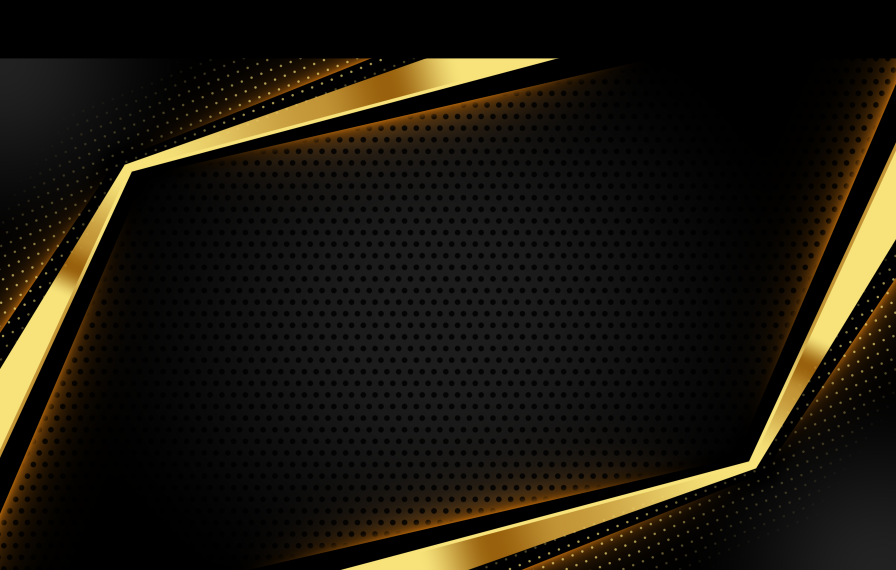
Write a Shadertoy shader that draws this background.

```glsl
// Black perforated panel framed by two folded gold ribbons with amber glows.

const float ASPECT = 1.5738;              // canvas width in units of its height
const float BAND_Y = 0.8975;              // lower edge of the black top band
const vec2 CENTER = vec2(0.7736, 0.4447); // the frame has half-turn symmetry here

// Each chevron: corner point, a point on its top arm, height and base of its left arm.
const vec2 RIM_OUT = vec2(0.219, 0.711), RIM_OUT_TOP = vec2(0.748, 0.8975), RIM_OUT_LEFT = vec2(0.0, 0.3525);
const vec2 RIM_IN = vec2(0.2316, 0.6988), RIM_IN_TOP = vec2(0.9795, 0.8975), RIM_IN_LEFT = vec2(0.0, 0.1967);
const vec2 GLOW_IN = vec2(0.254, 0.6926), GLOW_IN_TOP = vec2(1.1475, 0.8975), GLOW_IN_LEFT = vec2(0.0, 0.0984);
const vec2 GLOW_OUT = vec2(0.205, 0.719), GLOW_OUT_TOP = vec2(0.6516, 0.8975), GLOW_OUT_LEFT = vec2(0.0, 0.416);

const vec2 MESH_CELL = vec2(0.0207, 0.02035);
const vec2 MESH_ORIGIN = vec2(0.545, 0.6531);
const float MESH_RADIUS = 0.0049;
const float SPARK_CELL = 0.0185;
const float SPARK_RADIUS = 0.0021;
const float SPARK_ANGLE = 0.38;

const vec3 YELLOW = vec3(0.97, 0.89, 0.48);
const vec3 GOLD = vec3(0.76, 0.58, 0.21);
const vec3 BRONZE = vec3(0.60, 0.38, 0.05);
const vec3 AMBER = vec3(0.62, 0.35, 0.04);
const vec3 PANEL_GRAY = vec3(0.108);
const vec3 CORNER_GRAY = vec3(0.13);

// xy: signed distance inside the left and top arm; zw: position along each arm.
vec4 chevron(vec2 p, vec2 corner, vec2 topEnd, vec2 leftEnd) {
    vec2 q = p - corner;
    vec2 l = normalize(leftEnd - corner);
    vec2 t = normalize(topEnd - corner);
    return vec4(dot(q, vec2(-l.y, l.x)), dot(q, vec2(t.y, -t.x)), dot(q, l), dot(q, t));
}

// One-sided glow: a sharp edge at zero, a soft falloff beyond it.
vec2 edgeGlow(vec2 d, float width, float px) {
    vec2 e = max(d, 0.0);
    return smoothstep(-px, px, d) * (0.75 * exp(-e / width) + 0.35 * exp(-e / 0.006));
}

// Staggered perforation; returns 1 inside a hole.
float meshHoles(vec2 p, float px) {
    vec2 g = (p - MESH_ORIGIN) / MESH_CELL;
    g.x += 0.5 * mod(floor(g.y + 0.5), 2.0);
    vec2 cell = (fract(g + 0.5) - 0.5) * MESH_CELL;
    return 1.0 - smoothstep(-px, px, length(cell) - MESH_RADIUS);
}

// Tilted grid of small specks.
float sparks(vec2 p, float px) {
    float c = cos(SPARK_ANGLE), s = sin(SPARK_ANGLE);
    vec2 q = vec2(c * p.x + s * p.y, c * p.y - s * p.x) / SPARK_CELL;
    float d = length(fract(q) - 0.5) * SPARK_CELL - SPARK_RADIUS;
    return 1.0 - smoothstep(-px, px, d);
}

// Metallic sheen along an arm; the dark fold lies at t = 1.
vec3 sheen(float t) {
    vec3 c = mix(YELLOW, GOLD, smoothstep(0.05, 0.8, t));
    c = mix(c, BRONZE, smoothstep(0.75, 1.02, t));
    return mix(c, YELLOW, smoothstep(1.03, 1.32, t));
}

vec3 drawCorner(vec3 col, vec2 p, float px) {
    // Gray light in the far corner
    vec4 outer = chevron(p, GLOW_OUT, GLOW_OUT_TOP, GLOW_OUT_LEFT);
    float outside = min(outer.x, outer.y);
    float light = 1.0 - smoothstep(0.0, 0.36, length(p - vec2(0.0, BAND_Y)));
    col += CORNER_GRAY * light * smoothstep(0.0, 0.04, -outside);

    // Amber glows on both sides of the ribbon
    vec4 inner = chevron(p, GLOW_IN, GLOW_IN_TOP, GLOW_IN_LEFT);
    vec2 g = edgeGlow(inner.xy, 0.030, px) * smoothstep(-px, px, inner.yx);
    g *= smoothstep(vec2(0.02), vec2(0.50, 0.42), inner.zw);
    g.y *= 1.0 - smoothstep(0.55, 0.92, inner.w);
    vec2 h = edgeGlow(-outer.xy, 0.024, px) * smoothstep(vec2(0.0), vec2(0.32, 0.42), outer.zw);
    col += AMBER * (g.x + g.y + h.x + h.y);

    // Gold ribbon between two chevrons
    vec4 a = chevron(p, RIM_OUT, RIM_OUT_TOP, RIM_OUT_LEFT);
    vec4 b = chevron(p, RIM_IN, RIM_IN_TOP, RIM_IN_LEFT);
    float inRim = min(b.x, b.y);
    bool topArm = b.y < b.x;
    vec3 gold = sheen(topArm ? b.w / 0.46 : b.z / 0.19);
    vec3 rim = topArm ? YELLOW : mix(YELLOW, GOLD, smoothstep(0.1, 0.3, b.z));
    gold = mix(rim, gold, smoothstep(0.006 - px, 0.006 + px, -inRim));
    float ribbon = smoothstep(-px, px, min(a.x, a.y)) * smoothstep(-px, px, -inRim);
    col = mix(col, gold, ribbon);

    // Specks fading away from the ribbon
    float fade = smoothstep(-0.13, -0.02, outside) * (1.0 - smoothstep(0.005, 0.045, outside));
    fade *= mix(0.25, 0.7, smoothstep(0.05, 0.3, max(outer.z, outer.w)));
    return mix(col, YELLOW, sparks(p, px) * fade);
}

void mainImage(out vec4 fragColor, in vec2 fragCoord) {
    vec2 p = fragCoord / iResolution.xy * vec2(ASPECT, 1.0);
    vec2 turned = 2.0 * CENTER - p;
    float px = 0.7 / iResolution.y;

    // Perforated panel with a soft oval vignette
    vec4 a = chevron(p, GLOW_IN, GLOW_IN_TOP, GLOW_IN_LEFT);
    vec4 b = chevron(turned, GLOW_IN, GLOW_IN_TOP, GLOW_IN_LEFT);
    float inside = min(min(a.x, a.y), min(b.x, b.y));
    float vignette = 1.0 - smoothstep(0.15, 1.0, length((p - CENTER) / vec2(0.68, 0.60)));
    vec3 col = PANEL_GRAY * vignette * smoothstep(0.0, 0.03, inside);

    // Matching corners, then holes over the panel
    col = drawCorner(col, p, px);
    col = drawCorner(col, turned, px);
    col *= 1.0 - 0.85 * meshHoles(p, px) * smoothstep(0.0, 0.02, inside);

    // Black band along the top
    col *= 1.0 - smoothstep(-px, px, p.y - BAND_Y);
    fragColor = vec4(clamp(col, 0.0, 1.0), 1.0);
}
```
